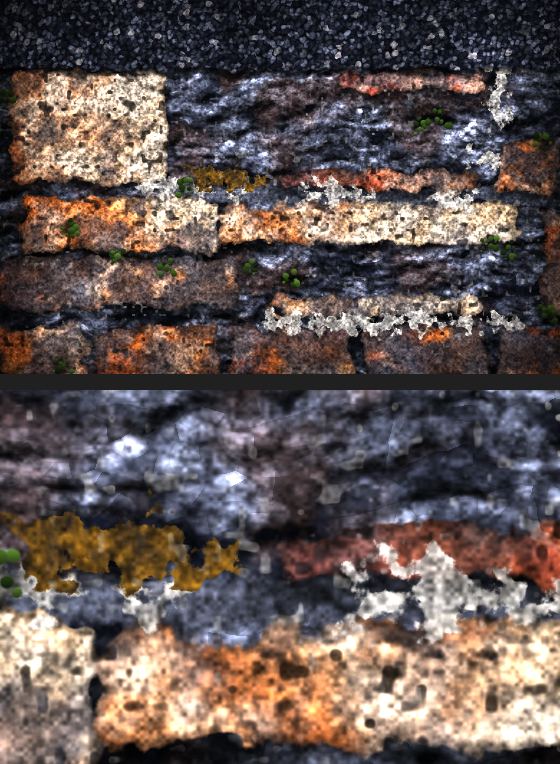
Top: the whole. Bottom: its middle third, enlarged.
This texture is drawn by a Shadertoy shader. Its source:

```glsl
// Weathered brick and slate wall under a gravel coping, with mortar and small plants.
const vec3 NIGHT = vec3(.06, .07, .11), SLATE = vec3(.36, .38, .46);
const vec3 EARTH = vec3(.27, .18, .15), LIME = vec3(.78, .76, .74);
const vec3 SAND = vec3(.82, .68, .54), RUST = vec3(.76, .36, .14), RED = vec3(.66, .29, .23);

// Boxes hold centre and half size; the canvas is 1.5 wide and 1 high.
const vec4 BRICKS[9] = vec4[9](
  vec4(.237, .66, .212, .15), vec4(1.1, .78, .185, .025), vec4(1.015, .518, .265, .026),
  vec4(1.42, .56, .09, .07), vec4(.32, .4, .26, .072), vec4(.99, .404, .405, .054),
  vec4(.31, .24, .32, .068), vec4(1, .178, .28, .026), vec4(1.5, .3, .05, .14));
// Hue from sand (0) through rust (.5) to red (1), then amount of wear.
const vec2 FINISH[9] = vec2[9](
  vec2(.2, .3), vec2(.9, .4), vec2(.65, .5), vec2(.5, .8), vec2(.25, .45),
  vec2(.05, .2), vec2(.4, .8), vec2(.15, .5), vec2(.5));
const vec4 MORTAR[7] = vec4[7](
  vec4(1.33, .75, .018, .07), vec4(.9, .482, .08, .022), vec4(1.06, .133, .34, .012),
  vec4(1.22, .465, .06, .016), vec4(1.3, .585, .03, .025), vec4(.5, .495, .16, .008),
  vec4(1.36, .81, .08, .008));
const vec2 PLANTS[14] = vec2[14](
  vec2(.02, .74), vec2(.5, .497), vec2(.187, .39), vec2(.315, .315), vec2(.445, .287),
  vec2(.67, .29), vec2(.78, .257), vec2(1.13, .66), vec2(1.185, .685), vec2(1.455, .617),
  vec2(1.31, .345), vec2(1.362, .32), vec2(1.465, .16), vec2(.17, .027));

float hash(vec2 p) { return fract(sin(dot(p, vec2(127.1, 311.7))) * 43758.5); }
vec2 hash2(vec2 p) { return vec2(hash(p), hash(p + 19.7)); }

float noise(vec2 p) {
  vec2 i = floor(p), f = fract(p);
  f = f * f * (3. - 2. * f);
  return mix(mix(hash(i), hash(i + vec2(1, 0)), f.x),
             mix(hash(i + vec2(0, 1)), hash(i + 1.), f.x), f.y);
}
float fbm(vec2 p) {
  float sum = 0., amp = .5;
  for (int i = 0; i < 5; i++, amp *= .5) {
    sum += amp * noise(p);
    p = mat2(1.6, 1.2, -1.2, 1.6) * p + 7.3;
  }
  return sum;
}
// Scattered grains: x = distance to the nearest centre, y = its random value.
vec2 grains(vec2 p) {
  vec2 best = vec2(9, 0);
  for (int k = 0; k < 9; k++) {
    vec2 c = floor(p) + vec2(k % 3 - 1, k / 3 - 1);
    float d = length(p - c - .1 - .8 * hash2(c));
    if (d < best.x) best = vec2(d, hash(c + 5.1));
  }
  return best;
}
// Surface slope facing the light from above.
float relief(vec2 p) { return fbm(p) - fbm(p + vec2(-.12, .3)); }

float boxDist(vec2 p, vec4 box, float r) {
  vec2 q = abs(p - box.xy) - box.zw + r;
  return length(max(q, 0.)) + min(max(q.x, q.y), 0.) - r;
}
// Broken slate layers with loose chips.
vec3 rubble(vec2 w) {
  float layer = smoothstep(.35, .7, fbm(w * vec2(7, 17)));
  vec2 block = grains(w * vec2(13, 26)), chip = grains(w * vec2(42, 64));
  float tone = .55 * layer + .6 * block.y * smoothstep(.75, .3, block.x);
  tone *= .5 + 1.1 * chip.y * smoothstep(.8, .2, chip.x);
  vec3 col = mix(NIGHT * .6, SLATE * 1.3, tone);
  col = mix(col, EARTH, .45 * smoothstep(.52, .68, fbm(w * 8. + 31.)));
  return max(col * (1. + 4. * relief(w * vec2(16, 30))), NIGHT * .4);
}
vec3 gravel(vec2 p) {
  p += .008 * noise(p * 110.);
  vec2 fine = grains(p * 78.), coarse = grains(p * 40.);
  vec3 col = mix(NIGHT * .6, SLATE, (.1 + .9 * fine.y * fine.y) * smoothstep(.75, .2, fine.x));
  float stone = smoothstep(.4, .25, coarse.x) * smoothstep(.8, 1., coarse.y);
  return mix(col, mix(SLATE, SAND, .25), stone) * (.6 + 1.1 * fbm(p * 6.));
}
vec3 brickFace(vec2 p, vec4 box, vec2 finish, float seed) {
  float side = (p.x - box.x) / box.z;
  float hue = clamp(finish.x - .25 * side + .8 * (fbm(p * 9. + seed) - .5), 0., 1.);
  vec3 col = mix(mix(SAND, RUST, min(hue * 2., 1.)), RED, max(hue * 2. - 1., 0.));
  col = mix(col, LIME, .55 * smoothstep(.4, .65, fbm(p * 14. + seed * 5.)));
  col *= .65 + .75 * fbm(p * 50.) + 1.8 * relief(p * 32.);
  col *= mix(.3, 1., smoothstep(.1, .3, noise(p * 65.)));
  float stain = smoothstep(.62, .38, fbm(p * 14. + seed * 3.7) + .35 * (.5 - finish.y));
  vec3 grime = mix(NIGHT, mix(EARTH, SLATE, noise(p * 18.)), fbm(p * 30.) * 1.3);
  return mix(col, grime, stain * (.35 + .6 * finish.y));
}

void mainImage(out vec4 fragColor, in vec2 fragCoord) {
  vec2 uv = fragCoord / iResolution.xy, p = uv * vec2(1.5, 1);
  vec2 w = p + .04 * (vec2(fbm(p * 11.), fbm(p * 11. + 40.)) - .48);
  float ragged = fbm(p * 28.) - .48, flaky = fbm(p * 55.) - .48;
  vec3 col = rubble(w);
  // Grey bedding joint
  float joint = boxDist(w, vec4(.95, .48, .5, .022), .01) + .04 * ragged;
  col = mix(col, SLATE * (.3 + fbm(p * 70.)), smoothstep(.006, -.006, joint));
  // Bricks: the placed ones, then an even bottom course
  for (int i = 0; i < 14; i++) {
    float n = float(i);
    vec4 box = i < 9 ? BRICKS[i] : vec4(.06 + .36 * (n - 9.), .055, .168, .07);
    vec2 finish = i < 9 ? FINISH[i] : vec2(.55, .55 + .3 * hash(vec2(n, 2)));
    float d = boxDist(w, box, .02) + .045 * ragged;
    col *= 1. - .6 * smoothstep(.02, -.015, boxDist(w + vec2(0, .02), box, .02));
    vec3 face = brickFace(p, box, finish, n) * (.6 + .4 * smoothstep(0., -.015, d));
    col = mix(col, face, smoothstep(.003, -.003, d));
  }
  // Flaking pale mortar
  for (int i = 0; i < 7; i++) {
    float d = boxDist(w, MORTAR[i], .008) + .1 * flaky + .06 * ragged;
    col = mix(col, LIME * (.5 + fbm(p * 60.)), .85 * smoothstep(.006, -.008, d));
  }
  // Moss mound, mineral grit, then the gravel coping
  float mound = length((w - vec2(.61, .525)) / vec2(.08, .03)) + 3. * flaky;
  col = mix(col, mix(NIGHT, vec3(.6, .4, .08), fbm(p * 75.)), smoothstep(1.05, .8, mound));
  col = mix(col, LIME * .8, .5 * smoothstep(.74, .9, noise(p * 95.)) * noise(p * 12.));
  float coping = w.y - .815 + .02 * ragged;
  col *= 1. - .75 * smoothstep(-.025, 0., coping);
  col = mix(col, gravel(p), smoothstep(-.003, .005, coping));
  col *= .35 + .75 * noise(p * 140.) + .65 * noise(p * 260.);
  // Rosettes of round leaves
  for (int i = 0; i < 126; i++) {
    vec2 id = vec2(i / 9, i % 9), root = PLANTS[i / 9], leaf = root + .045 * (hash2(id) - .5);
    if (i % 9 == 0) col *= mix(.45, 1., smoothstep(.01, .04, length(p - root)));
    float r = .005 + .006 * hash(id + 3.3), d = length(p - leaf) + .006 * flaky;
    vec3 green = mix(vec3(.1, .18, .06), vec3(.34, .5, .17), hash(id + 8.1));
    green *= .5 + .6 * smoothstep(-r, r, p.y - leaf.y);
    col = mix(col, green, smoothstep(r, r - .003, d));
  }
  // Darkened borders
  vec2 edge = smoothstep(vec2(-.04), vec2(.15, .2), min(uv, 1. - uv));
  col *= mix(.4, 1.12, edge.x) * mix(.65, 1., edge.y);
  fragColor = vec4(clamp(col, 0., 1.), 1);
}
```
